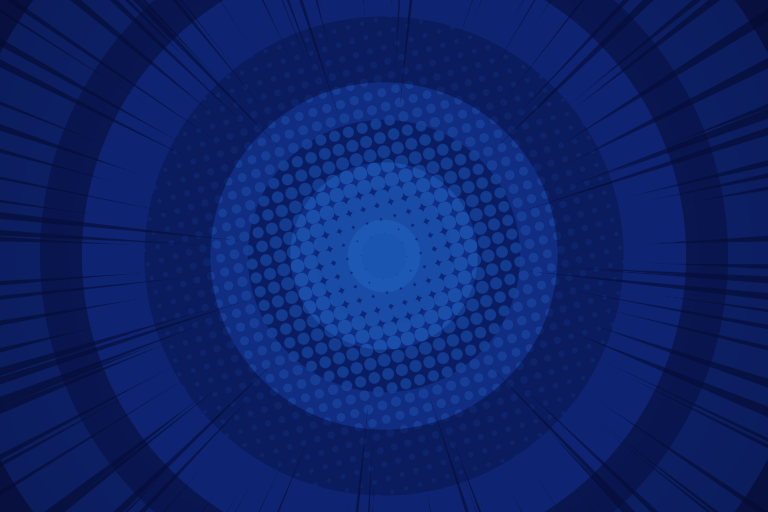
This background is drawn by a Shadertoy shader. Its source:

```glsl
// Blue comic backdrop: concentric discs, a halftone dot field and dark speed lines.

const float TAU = 6.2831853;
const int RINGS = 9;

// Disc radii in canvas heights, from the outside in
const float RADIUS[RINGS] = float[](
    0.848, 0.672, 0.590, 0.468, 0.339, 0.266, 0.183, 0.134, 0.071);
// Paper colour of each disc, seen between the dots
const vec3 PAPER[RINGS] = vec3[](
    vec3(0.048, 0.125, 0.400), vec3(0.036, 0.085, 0.315),
    vec3(0.055, 0.143, 0.450), vec3(0.040, 0.110, 0.365),
    vec3(0.065, 0.175, 0.510), vec3(0.040, 0.115, 0.390),
    vec3(0.060, 0.175, 0.510), vec3(0.050, 0.150, 0.470),
    vec3(0.060, 0.180, 0.510));
// Dot colour of each disc
const vec3 INK[RINGS] = vec3[](
    vec3(0.048, 0.125, 0.400), vec3(0.036, 0.085, 0.315),
    vec3(0.055, 0.143, 0.450), vec3(0.050, 0.142, 0.425),
    vec3(0.085, 0.245, 0.590), vec3(0.075, 0.230, 0.560),
    vec3(0.100, 0.305, 0.660), vec3(0.095, 0.300, 0.650),
    vec3(0.112, 0.345, 0.705));

const vec3 CORNER_COLOR = vec3(0.030, 0.070, 0.270);
const vec3 CORE_COLOR = vec3(0.100, 0.330, 0.690);
const vec3 LINE_COLOR = vec3(0.018, 0.050, 0.220);
const float CORE_RADIUS = 0.044;
const float DOT_PITCH = 0.028;
const float DOT_TILT = 0.28;
const float LINE_OPACITY = 0.68;
const vec3 LONG_ANGLES = vec3(-0.105, 0.314, 0.768); // repeated every quarter turn
const float LONG_TIP = 0.315;
const float LONG_SLOPE = 0.015;

float hash(float n) {
    return fract(sin(n * 127.1 + 11.7) * 4375.85);
}

float disc(float r, float radius, float px) {
    return 1.0 - smoothstep(-px, px, r - radius);
}

// Dots grow toward the centre until they merge and leave only small gaps
float halftone(vec2 p, float r, float px) {
    float c = cos(DOT_TILT), s = sin(DOT_TILT);
    vec2 q = mat2(c, -s, s, c) * p / DOT_PITCH;
    vec2 cell = q - round(q);
    float size = r < 0.15 ? mix(0.69, 0.51, smoothstep(0.03, 0.15, r))
                          : mix(0.51, 0.14, (r - 0.15) / 0.31);
    return disc(length(cell), size, px / DOT_PITCH);
}

// Wedge that opens outward from its tip
float wedge(float r, float offset, float tip, float slope, float px) {
    float edge = abs(offset) * r - slope * (r - tip);
    return 1.0 - smoothstep(-px, px, edge);
}

// One jittered wedge in each of count angular sectors
float shortLines(float r, float angle, float count, float seed, float px) {
    float turn = fract(angle / TAU) * count;
    float id = floor(turn) + seed;
    float offset = (fract(turn) - mix(0.2, 0.8, hash(id))) * TAU / count;
    float tip = mix(0.40, 0.62, hash(id + 31.0));
    float slope = mix(0.008, 0.026, hash(id + 67.0));
    return wedge(r, offset, tip, slope, px);
}

float speedLines(float r, float angle, float px) {
    float mask = max(shortLines(r, angle, 44.0, 3.0, px),
                     shortLines(r, angle, 60.0, 150.0, px));
    float quarter = TAU / 4.0;
    for (int i = 0; i < 3; i++) {
        float offset = angle - LONG_ANGLES[i];
        offset -= quarter * round(offset / quarter);
        mask = max(mask, wedge(r, offset, LONG_TIP, LONG_SLOPE, px));
        // Shorter companion beside each long line
        mask = max(mask, wedge(r, offset - 0.045, LONG_TIP + 0.08, LONG_SLOPE, px));
    }
    return mask;
}

void mainImage(out vec4 fragColor, in vec2 fragCoord) {
    vec2 p = (fragCoord - 0.5 * iResolution.xy) / iResolution.y;
    float px = 0.75 / iResolution.y;
    float r = length(p);
    float angle = atan(p.y, p.x);

    // Stacked discs
    vec3 paper = CORNER_COLOR;
    vec3 ink = CORNER_COLOR;
    for (int i = 0; i < RINGS; i++) {
        float inside = disc(r, RADIUS[i], px);
        paper = mix(paper, PAPER[i], inside);
        ink = mix(ink, INK[i], inside);
    }

    // Dots and core
    vec3 color = mix(paper, ink, halftone(p, r, px));
    color = mix(color, CORE_COLOR, 0.8 * disc(r, CORE_RADIUS, px));

    // Speed lines and a gentle falloff
    color = mix(color, LINE_COLOR, LINE_OPACITY * speedLines(r, angle, px));
    color *= 1.0 - 0.10 * smoothstep(0.55, 0.92, r);
    fragColor = vec4(color, 1.0);
}
```
